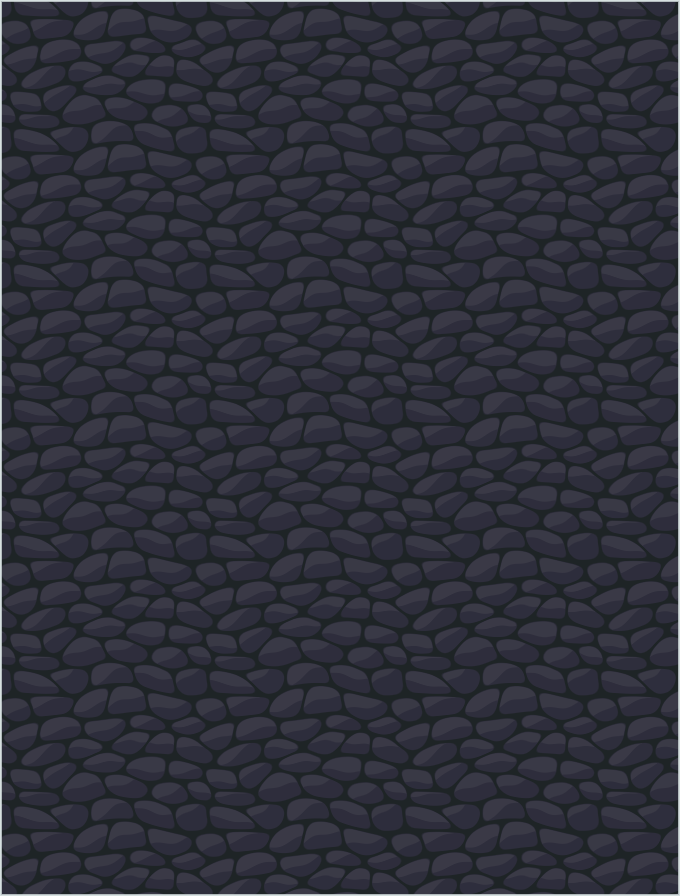
A Shadertoy shader for this texture:

```glsl
const vec3 GAP_COLOR    = vec3(0.118, 0.140, 0.150);
const vec3 BASE_COLOR   = vec3(0.180, 0.178, 0.236);
const vec3 LIT_COLOR    = vec3(0.226, 0.224, 0.274);
const vec3 BORDER_COLOR = vec3(0.84, 0.88, 0.88);

const vec2  CELL       = vec2(0.0437, 0.0252); // mean stone pitch, canvas height = 1
const vec2  TILE       = vec2(5.0, 6.0);       // stones per repeat, even row count
const float JITTER     = 0.62;
const float SIZE_VARY  = 0.26;
const float GAP        = 0.0015;               // half width of the joints
const float ROUNDING   = 0.0085;
const float RIM        = 0.0005;               // base-coloured border round the lit face
const float LIT_OFFSET = 0.0006;
const float LIT_VARY   = 0.0040;
const float TONE_VARY  = 0.004;
const float BORDER     = 0.0020;               // pale frame width
const float TAU        = 6.28318;

vec2 hash2(vec2 p) {
    vec2 k = vec2(dot(p, vec2(127.1, 311.7)), dot(p, vec2(269.5, 183.3)));
    return fract(sin(k) * 43758.5453);
}

float smoothMin(float a, float b, float k) {
    float h = max(k - abs(a - b), 0.0) / k;
    return min(a, b) - 0.25 * h * h * k;
}

// Jittered centre in a staggered, repeating grid (xy) and size weight (z)
vec3 stoneSeed(vec2 cell) {
    vec2 key = mod(cell, TILE);
    vec2 jitter = (hash2(key + 3.0) - 0.5) * JITTER;
    vec2 stagger = vec2(0.5 * mod(cell.y, 2.0) - 0.25, 0.0);
    return vec3(cell + 0.5 + jitter + stagger, SIZE_VARY * hash2(key + 17.0).x);
}

// Gentle waves tilt the courses of stones
vec2 bendRows(vec2 g) {
    vec2 t = g / TILE * TAU;
    g.y += 0.20 * sin(t.x + 0.7) + 0.12 * sin(2.0 * t.x + t.y);
    g.x += 0.16 * sin(t.y + 2.1) + 0.08 * sin(2.0 * t.y - t.x);
    return g;
}

float coverage(float d, float pixel) {
    return clamp(d / pixel + 0.5, 0.0, 1.0);
}

void mainImage(out vec4 fragColor, in vec2 fragCoord) {
    float pixel = 1.0 / iResolution.y;
    vec2 uv = fragCoord * pixel;
    vec2 g = bendRows(uv / CELL);
    vec2 home = floor(g);

    // Owning stone, weighted by size
    vec3 seed = vec3(0.0);
    vec2 id = home;
    float nearest = 1e5;
    for (int y = -2; y <= 2; y++)
    for (int x = -2; x <= 2; x++) {
        vec2 cell = home + vec2(x, y);
        vec3 s = stoneSeed(cell);
        float dist = dot(s.xy - g, s.xy - g) - s.z;
        if (dist < nearest) {
            nearest = dist;
            seed = s;
            id = cell;
        }
    }

    // Rounded distance to the stone border, in canvas units
    float edge = 1.0;
    for (int y = -2; y <= 2; y++)
    for (int x = -2; x <= 2; x++) {
        vec2 cell = home + vec2(x, y);
        if (cell == id) continue;
        vec3 s = stoneSeed(cell);
        vec2 span = s.xy - seed.xy;
        float len = length(span);
        vec2 normal = span / len;
        float reach = 0.5 * (len + (seed.z - s.z) / len);
        float d = (reach - dot(g - seed.xy, normal)) / length(normal / CELL);
        edge = smoothMin(edge, d, ROUNDING);
    }
    float stone = edge - GAP;

    // Upper-left face with a slightly bent lower boundary
    vec2 rnd = hash2(mod(id, TILE) + 41.0);
    vec2 q = (g - seed.xy) * CELL;
    vec2 lightDir = normalize(vec2(mix(-0.55, 0.15, rnd.x), 1.0));
    float face = dot(q, lightDir) - LIT_OFFSET + (rnd.x - 0.5) * LIT_VARY;
    face += 0.0014 * sin(q.x * 180.0 + rnd.y * TAU);
    float lit = min(face, stone - RIM);

    vec3 color = mix(BASE_COLOR, LIT_COLOR, coverage(lit, pixel));
    color += (rnd.y - 0.5) * TONE_VARY;
    color = mix(GAP_COLOR, color, coverage(stone, pixel));

    // Thin pale frame
    vec2 size = iResolution.xy * pixel;
    vec2 margin = min(uv, size - uv);
    float inside = coverage(min(margin.x, margin.y) - BORDER, pixel);
    fragColor = vec4(mix(BORDER_COLOR, color, inside), 1.0);
}
```
